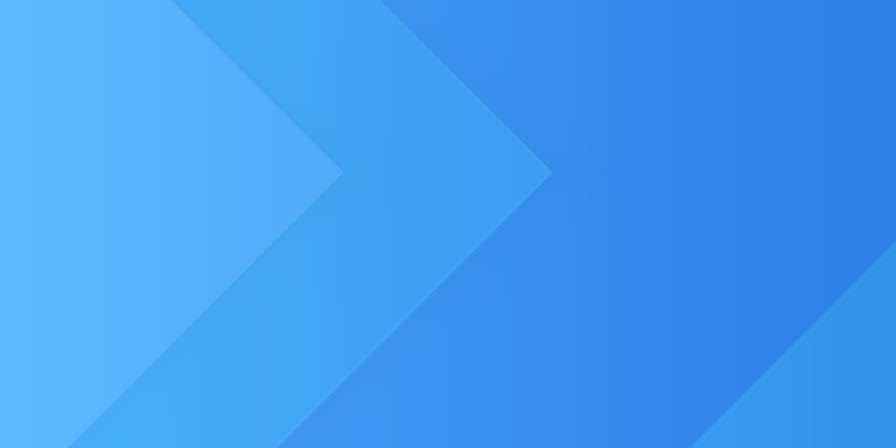
This background is drawn by a WebGL 1 fragment shader. Its source:

```glsl
precision highp float;
// Blue layered chevrons pointing right, with a diagonal corner panel.
uniform vec2 u_resolution;

// Signed distance to a right-pointing 90 degree chevron, negative inside.
float chevron(vec2 p, vec2 tip) {
  return (p.x - tip.x + abs(p.y - tip.y)) * 0.7071;
}

// Lays a panel over the base with a faint outer shadow and a thin light rim.
vec3 layer(vec3 base, vec3 panel, float dist, float shadow, float rim) {
  float pixel = 1.0 / u_resolution.y;
  base *= 1.0 - shadow * exp(-max(dist, 0.0) * 35.0);
  panel += rim * exp(-abs(dist) * 220.0);
  return mix(panel, base, smoothstep(-0.7 * pixel, 0.7 * pixel, dist));
}

void main() {
  // Height is one unit, width is two.
  vec2 p = gl_FragCoord.xy / u_resolution * vec2(2.0, 1.0);

  // Deep blue background, darkening to the right
  vec3 color = mix(vec3(0.245, 0.595, 0.955), vec3(0.180, 0.510, 0.910),
                   smoothstep(0.6, 2.0, p.x));

  // Lower right corner panel
  vec3 corner = mix(vec3(0.215, 0.605, 0.945), vec3(0.195, 0.575, 0.925),
                    smoothstep(1.55, 2.0, p.x));
  color = layer(color, corner, (1.54 - p.x + p.y) * 0.7071, 0.0, 0.015);

  // Middle chevron
  vec3 middle = mix(vec3(0.270, 0.680, 0.980), vec3(0.235, 0.620, 0.950),
                    smoothstep(0.15, 1.25, p.x));
  color = layer(color, middle, chevron(p, vec2(1.234, 0.615)), 0.02, 0.015);

  // Palest chevron on the left
  vec3 pale = mix(vec3(0.360, 0.725, 1.000), vec3(0.315, 0.675, 0.970),
                  smoothstep(0.0, 0.77, p.x));
  color = layer(color, pale, chevron(p, vec2(0.766, 0.615)), 0.015, 0.0);

  gl_FragColor = vec4(color, 1.0);
}
```
